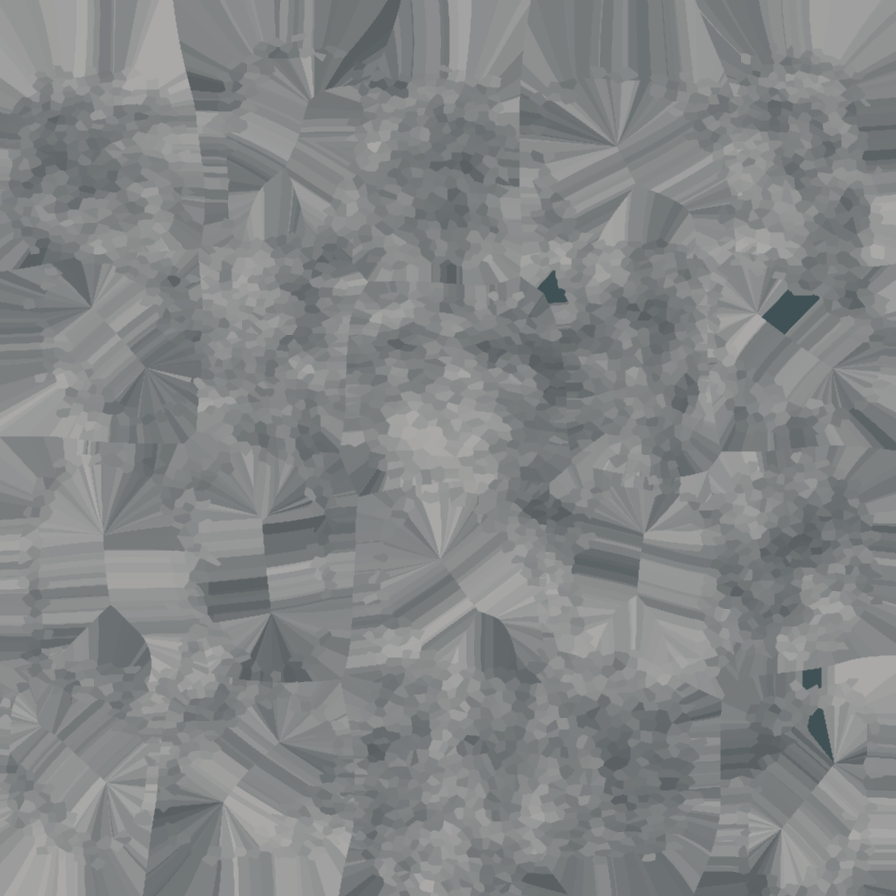
Write a three.js fragment shader that draws this texture.

```glsl
varying vec2 vUv;

const vec3 SHADOW = vec3(0.355, 0.380, 0.390);
const vec3 PALE = vec3(0.665, 0.662, 0.658);
const vec3 TEAL = vec3(0.250, 0.320, 0.335);
const vec2 GRAIN_SCALE = vec2(82.0, 104.0);
const vec2 FAN_SCALE = vec2(25.0);
const vec2 LAYOUT_ORIGIN = vec2(0.01, 0.02);
const vec2 LAYOUT_CELL = vec2(0.196, 0.228);
const float LAYOUT_JITTER = 0.24;
const float HOLE_SHARE = 0.45;
const float RAGGED_RIM = 0.014;
const float WARP_SCALE = 4.5;
const float WARP_AMOUNT = 0.03;
const float STREAK_LIFT = 0.06;
const float TEAL_SHARE = 0.012;
const float SAMPLE_OFFSET = 0.0005;

vec2 hash2(vec2 p) {
  vec3 h = fract(p.xyx * vec3(0.1031, 0.1030, 0.0973));
  h += dot(h, h.yzx + 33.33);
  return fract((h.xx + h.yz) * h.zy);
}

float gradientDot(vec2 cell, vec2 offset, vec2 f) {
  float angle = 6.2832 * hash2(cell + offset).x;
  return dot(vec2(cos(angle), sin(angle)), f - offset);
}

float gradientNoise(vec2 p) {
  vec2 i = floor(p), f = fract(p);
  vec2 u = f * f * f * (f * (f * 6.0 - 15.0) + 10.0);
  vec2 e = vec2(1.0, 0.0);
  return mix(mix(gradientDot(i, e.yy, f), gradientDot(i, e.xy, f), u.x),
             mix(gradientDot(i, e.yx, f), gradientDot(i, e.xx, f), u.x), u.y);
}

// Nearest scattered seed: position in xy, random value in z
vec3 nearestSeed(vec2 p, vec2 scale) {
  vec2 base = floor(p * scale);
  vec3 seed = vec3(0.0);
  float best = 1e5;
  for (int y = -1; y <= 1; y++) {
    for (int x = -1; x <= 1; x++) {
      vec2 id = base + vec2(float(x), float(y));
      vec2 site = id + hash2(id + 61.0);
      vec2 d = site - p * scale;
      float dist = dot(d, d);
      if (dist < best) {
        best = dist;
        seed = vec3(site / scale, hash2(id + 207.0).x);
      }
    }
  }
  return seed;
}

// Nearest point of the mottled islands in xy, distance to it in z
vec3 nearestIsland(vec2 p) {
  vec3 nearest = vec3(p, 1e5);
  for (int row = 0; row < 4; row++) {
    for (int col = 0; col < 5; col++) {
      vec2 id = vec2(float(col), float(row));
      vec2 place = hash2(id + 11.0), size = hash2(id + 37.0), hole = hash2(id + 83.0);
      vec2 center = LAYOUT_ORIGIN + LAYOUT_CELL * (id + 0.5 + LAYOUT_JITTER * (place - 0.5));
      vec2 halfSize = LAYOUT_CELL * mix(vec2(0.36, 0.42), vec2(0.51, 0.54), size);
      vec2 local = p - center;

      // Rounded box outline
      float radius = min(halfSize.x, halfSize.y) * mix(0.35, 0.9, place.y);
      vec2 core = clamp(local, radius - halfSize, halfSize - radius);
      vec2 away = local - core;
      float reach = length(away);
      float gap = max(reach - radius, 0.0);

      // Capsule hole, filled from its own rim
      if (gap == 0.0 && hole.x < HOLE_SHARE) {
        radius = halfSize.x * mix(0.6, 0.92, size.y);
        float tilt = 2.4 * (hole.y - 0.5);
        vec2 axis = 0.05 * vec2(sin(tilt), cos(tilt));
        core = axis * clamp(dot(local, axis) / dot(axis, axis), -1.0, 1.0);
        away = local - core;
        reach = length(away);
        gap = max(radius - reach, 0.0);
      }
      if (gap < nearest.z) {
        vec2 rim = center + core + away * (radius / max(reach, 1e-5));
        nearest = vec3(gap > 0.0 ? rim : p, gap);
      }
    }
  }
  return nearest;
}

float mottle(vec3 grain) {
  return 0.48 + 0.65 * gradientNoise(grain.xy * 9.0)
       + 0.50 * gradientNoise(grain.xy * 27.0 + 5.0) + 0.32 * (grain.z - 0.5);
}

vec3 surface(vec2 uv) {
  vec2 bend = vec2(gradientNoise(uv * WARP_SCALE), gradientNoise(uv * WARP_SCALE + 19.0));
  vec2 p = uv + WARP_AMOUNT * bend;
  vec3 grain = nearestSeed(p, GRAIN_SCALE);
  if (nearestIsland(grain.xy).z <= RAGGED_RIM * grain.z * grain.z) {
    return mix(SHADOW, PALE, clamp(mottle(grain), 0.0, 1.0));
  }

  // Streaks carry the rim colour outward
  vec2 rim = nearestIsland(p).xy;
  float fan = nearestSeed(rim, FAN_SCALE).z;
  float tone = mottle(nearestSeed(rim, GRAIN_SCALE)) + STREAK_LIFT + 0.4 * (fan - 0.5);
  vec3 color = mix(SHADOW, PALE, clamp(tone, 0.0, 1.0));
  return fan < TEAL_SHARE ? TEAL : color;
}

void main() {
  // Four samples smooth the cell edges
  vec2 o = vec2(SAMPLE_OFFSET, -SAMPLE_OFFSET);
  vec3 color = surface(vUv + o.xx) + surface(vUv + o.xy) + surface(vUv + o.yx) + surface(vUv + o.yy);
  gl_FragColor = vec4(color * 0.25, 1.0);
}
```
